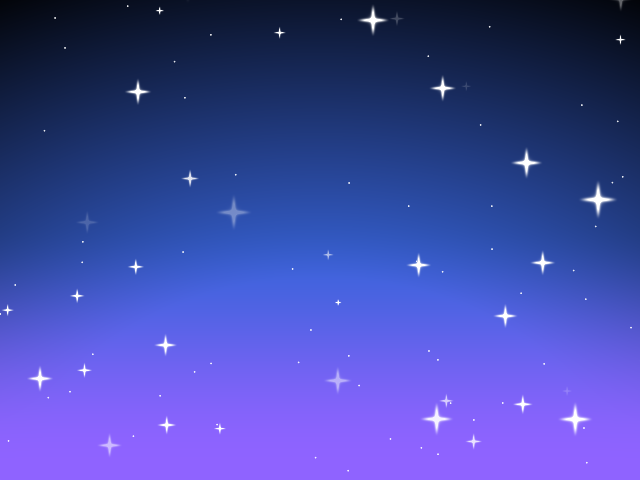
Give the GLSL for this background, as a Shadertoy shader.

```glsl
const vec3 SKY_BLUE = vec3(0.22, 0.39, 0.85);
const vec3 VIOLET = vec3(0.56, 0.39, 1.0);
const vec3 STAR_WHITE = vec3(1.0);

const float DOME_STRETCH = 0.72;   // horizontal weight of the radial falloff
const float DOME_INNER = 0.42;     // full blue inside this radius
const float DOME_OUTER = 1.14;     // black beyond this radius
const float HAZE_LOW = 0.03;       // height where violet is complete
const float HAZE_HIGH = 0.53;      // height where violet begins

const float DOT_ROWS = 13.0;
const float DOT_SHARE = 0.32;      // share of cells that hold a dot
const float DOT_RADIUS = 0.0018;
const float SPARKLE_ROWS = 7.0;
const float SPARKLE_SHARE = 0.48;
const float ARM_MIN = 0.007;
const float ARM_MAX = 0.043;
const float ARM_WIDTH = 0.1;       // relative to arm length

vec3 hash3(vec2 cell, float seed) {
    vec3 p = fract(vec3(cell, seed) * vec3(0.1031, 0.1030, 0.0973));
    p += dot(p, p.yxz + 33.33);
    return fract((p.xxy + p.yxx) * p.zyx);
}

vec3 skyColor(vec2 p) {
    float radius = length(p * vec2(DOME_STRETCH, 1.0));
    float light = clamp((DOME_OUTER - radius) / (DOME_OUTER - DOME_INNER), 0.0, 1.0);
    float haze = 1.0 - smoothstep(HAZE_LOW, HAZE_HIGH, p.y);
    return mix(SKY_BLUE * light, VIOLET, haze);
}

// One tapering ray along x, with a soft tip
float ray(vec2 d, float arm, float pixel) {
    float along = abs(d.x) / arm;
    float width = max(ARM_WIDTH * arm * (1.2 - 0.5 * min(along, 1.0)), 0.6 * pixel);
    float across = d.y / width;
    return exp(-across * across) * (1.0 - smoothstep(0.35, 1.0, along));
}

float sparkle(vec2 d, float arm, float pixel) {
    float glow = exp(-dot(d, d) / (0.06 * arm * arm));
    return min(1.15 * (ray(d, arm, pixel) + ray(d.yx, arm, pixel)) + 0.6 * glow, 1.0);
}

// Small round stars, one per jittered cell
float dotLayer(vec2 p, float pixel) {
    vec2 cell = floor(p * DOT_ROWS);
    vec3 rnd = hash3(cell, 7.0);
    vec2 center = (cell + mix(vec2(0.04), vec2(0.96), rnd.xy)) / DOT_ROWS;
    float edge = length(p - center) - DOT_RADIUS;
    float cover = 1.0 - smoothstep(-0.5 * pixel, 0.5 * pixel, edge);
    return cover * step(rnd.z, DOT_SHARE) * 0.9;
}

// Four-pointed stars, with neighbour cells so that arms may overlap
float sparkleLayer(vec2 p, float pixel) {
    vec2 home = floor(p * SPARKLE_ROWS);
    float light = 0.0;
    for (int y = -1; y <= 1; y++) {
        for (int x = -1; x <= 1; x++) {
            vec2 cell = home + vec2(x, y);
            vec3 place = hash3(cell, 19.0);
            vec3 look = hash3(cell, 43.0);
            float arm = mix(ARM_MIN, ARM_MAX, pow(look.x, 1.2));
            float opacity = mix(0.15, 1.0, smoothstep(0.0, 0.35, look.y));
            vec2 center = (cell + place.xy) / SPARKLE_ROWS;
            float shape = sparkle(p - center, arm, pixel);
            light = max(light, shape * opacity * step(place.z, SPARKLE_SHARE));
        }
    }
    return light;
}

void mainImage(out vec4 fragColor, in vec2 fragCoord) {
    // Height runs 0..1, with x measured from the middle
    float pixel = 1.0 / iResolution.y;
    vec2 p = (fragCoord - vec2(0.5 * iResolution.x, 0.0)) * pixel;

    vec3 color = skyColor(p);
    float stars = max(dotLayer(p, pixel), sparkleLayer(p, pixel));
    fragColor = vec4(mix(color, STAR_WHITE, stars), 1.0);
}
```
